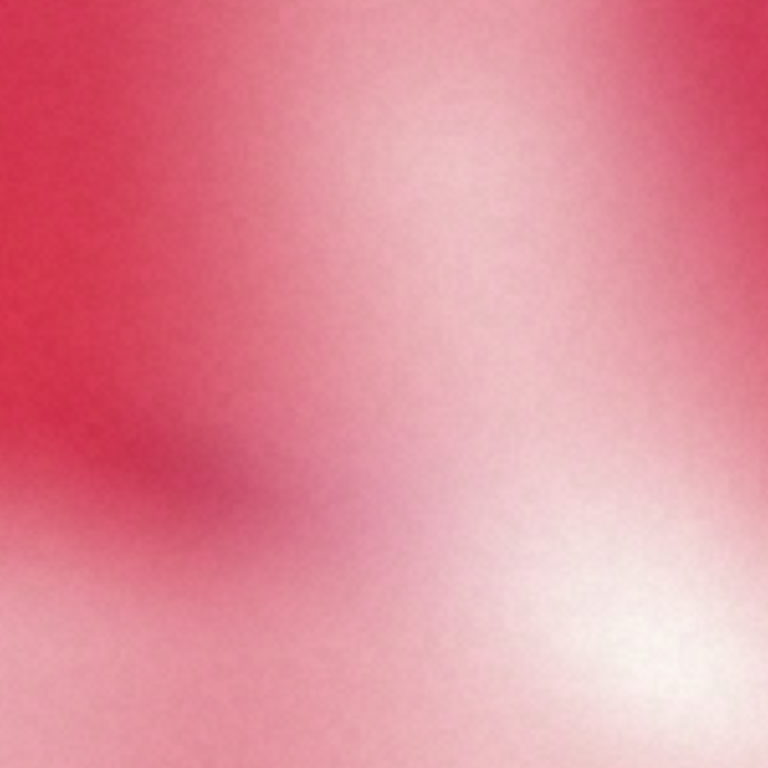
This background is drawn by a Shadertoy shader. Its source:

```glsl
#define DEEP_TONE 0.205
#define MID_TONE 0.745
#define WHITE_TONE 0.945
#define GLOW_CENTER vec2(0.865, 0.855)
#define GLOW_RADII vec2(0.23, 0.135)
#define GLOW_TILT 0.57
#define BLOCK_CELLS 48.0
#define BLOCK_AMOUNT 0.014
#define GRAIN_CELLS 150.0
#define GRAIN_AMOUNT 0.022

// Soft rotated ellipse: 1 at the center, fading to 0
float softEllipse(vec2 p, vec2 center, vec2 radii, float angle) {
    float c = cos(angle), s = sin(angle);
    vec2 d = p - center;
    d = vec2(c * d.x + s * d.y, c * d.y - s * d.x) / radii;
    return exp(-dot(d, d));
}

float hash(vec2 p) {
    vec3 q = fract(vec3(p.xyx) * 0.1031);
    q += dot(q, q.yzx + 33.33);
    return fract((q.x + q.y) * q.z);
}

// Noise on a grid; a small blend width gives flat blocks with soft borders
float gridNoise(vec2 p, float blend) {
    vec2 cell = floor(p);
    vec2 f = smoothstep(0.5 - 0.5 * blend, 0.5 + 0.5 * blend, fract(p));
    float low = mix(hash(cell), hash(cell + vec2(1, 0)), f.x);
    float high = mix(hash(cell + vec2(0, 1)), hash(cell + vec2(1, 1)), f.x);
    return mix(low, high, f.y) - 0.5;
}

// Lightness field; p.y runs down from the top edge
float toneField(vec2 p) {
    // Pale ridge rising out of the crimson left side
    float ridge = mix(0.61, MID_TONE, smoothstep(-0.02, 0.24, p.y));
    float rise = smoothstep(0.09, 0.54 + 0.31 * p.y, p.x);
    float tone = mix(DEEP_TONE + 0.2 * min(p.x, 0.2), ridge, rise);

    // Crimson upper right, receding as it descends
    float edge = 0.81 + 0.7 * p.y * p.y;
    float spread = 0.16 + 0.35 * p.y;
    tone = mix(tone, 0.24, smoothstep(edge - spread, edge + spread, p.x));

    // Dark diagonal fold at the foot of the crimson area
    tone -= 0.07 * softEllipse(p, vec2(0.25, 0.62), vec2(0.17, 0.07), 0.5);

    // Rosy band along the bottom
    float leftSide = 1.0 - smoothstep(0.0, 0.28, p.x);
    float band = 0.565 + 0.18 * smoothstep(0.27, 0.72, p.x) + 0.07 * leftSide;
    float bandTop = 0.745 - 0.065 * leftSide;
    float bandBlur = 0.12 + 0.045 * leftSide;
    tone = mix(tone, band, smoothstep(bandTop - bandBlur, bandTop + bandBlur, p.y));

    // White glow and its upward haze
    float haze = softEllipse(p, vec2(0.83, 0.71), vec2(0.16, 0.14), 0.0);
    tone = mix(tone, WHITE_TONE, 0.32 * haze);
    float glow = softEllipse(p, GLOW_CENTER, GLOW_RADII, GLOW_TILT);
    return mix(tone, WHITE_TONE, glow);
}

void mainImage(out vec4 fragColor, in vec2 fragCoord) {
    vec2 uv = fragCoord / iResolution.xy;
    vec2 p = vec2(uv.x, 1.0 - uv.y);

    // Crimson to white ramp
    float tone = toneField(p);
    vec3 color = vec3(0.775 + 0.21 * tone, tone, 0.145 + 0.83 * tone);

    // Cool mauve and warm red tints
    float mauve = softEllipse(p, vec2(0.46, 0.66), vec2(0.22, 0.12), 0.2);
    float cornerCool = softEllipse(p, vec2(0.95, 0.1), vec2(0.2, 0.3), 0.0);
    float foldCool = softEllipse(p, vec2(0.26, 0.62), vec2(0.14, 0.08), 0.5);
    float leftWarm = softEllipse(p, vec2(0.0, 0.38), vec2(0.24, 0.22), 0.0);
    color += mauve * vec3(-0.015, -0.005, 0.022);
    color += cornerCool * vec3(-0.015, 0.0, 0.01);
    color += foldCool * vec3(-0.035, 0.01, 0.01);
    color += leftWarm * vec3(0.015, 0.0, -0.02);

    // Faint blocky mottling and finer grain
    float blocks = gridNoise(p * BLOCK_CELLS, 0.3);
    float tint = gridNoise(p * BLOCK_CELLS + 71.0, 0.3);
    color += BLOCK_AMOUNT * (blocks + tint * vec3(0.5, -0.7, 0.6));
    color += GRAIN_AMOUNT * gridNoise(p * GRAIN_CELLS, 1.0);

    fragColor = vec4(clamp(color, 0.0, 1.0), 1.0);
}
```
